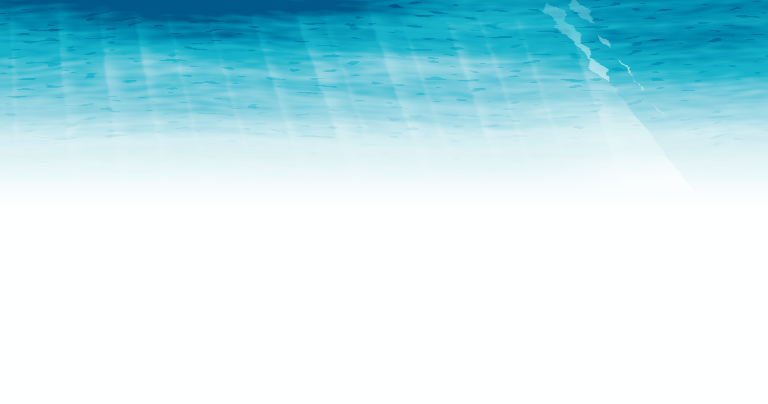
A Shadertoy shader for this background:

```glsl
#define DEEP vec3(0.00, 0.35, 0.54)
#define TEAL vec3(0.00, 0.56, 0.70)
#define CYAN vec3(0.09, 0.70, 0.79)
#define MIST vec3(0.52, 0.81, 0.87)
#define PALE vec3(0.80, 0.92, 0.94)
#define PAPER vec3(0.997, 1.00, 1.00)
#define STREAK_AMOUNT 0.11
#define DAB_AMOUNT 0.045
#define RAY_AMOUNT 0.05
#define RAY_COUNT 15
#define TEAR_START 0.71
#define TEAR_SLOPE 0.41

vec2 hashGradient(vec2 cell) {
    vec2 h = vec2(dot(cell, vec2(127.1, 311.7)), dot(cell, vec2(269.5, 183.3)));
    return 2.0 * fract(sin(h) * 43758.5) - 1.0;
}

float gradientNoise(vec2 p) {
    vec2 i = floor(p), f = fract(p);
    vec2 u = f * f * f * (f * (f * 6.0 - 15.0) + 10.0);
    vec2 o = vec2(1.0, 0.0);
    float a = dot(hashGradient(i), f);
    float b = dot(hashGradient(i + o.xy), f - o.xy);
    float c = dot(hashGradient(i + o.yx), f - o.yx);
    float d = dot(hashGradient(i + o.xx), f - o.xx);
    return mix(mix(a, b, u.x), mix(c, d, u.x), u.y);
}

float fbm(vec2 p) {
    float sum = 0.0, gain = 0.55;
    for (int i = 0; i < 4; i++) {
        sum += gain * gradientNoise(p);
        p = p * 2.03 + 17.3;
        gain *= 0.6;
    }
    return sum;
}

float blob(vec2 p, vec2 centre, vec2 radius) {
    vec2 q = (p - centre) / radius;
    return exp(-dot(q, q));
}

float ramp(float a, float b, float t) {
    return clamp((t - a) / (b - a), 0.0, 1.0);
}

// Paint colour from dense pigment (0) to bare paper (0.54)
vec3 washColour(float t) {
    vec3 c = mix(DEEP, TEAL, ramp(0.0, 0.07, t));
    c = mix(c, CYAN, ramp(0.07, 0.14, t));
    c = mix(c, MIST, ramp(0.155, 0.25, t));
    c = mix(c, PALE, ramp(0.25, 0.36, t));
    return mix(c, PAPER, smoothstep(0.31, 0.54, t));
}

// Leaning pale rays, crisp on the left and soft on the right
float rays(vec2 p) {
    float sum = 0.0;
    for (int i = 0; i < RAY_COUNT; i++) {
        float n = float(i);
        float h = fract(sin(n * 12.99 + 1.0) * 437.5);
        float x = p.x - 0.01 - 0.05 * n - 0.02 * h - min(0.02 + 0.025 * n, 0.18) * p.y;
        x += 0.004 * gradientNoise(vec2(n * 3.7, p.y * 40.0));
        float width = 0.008 + 0.03 * h * h;
        float beam = smoothstep(-0.004, 0.002, x) * smoothstep(width, 0.0, x);
        float patchy = 0.8 + 0.6 * gradientNoise(vec2(n * 7.3, p.y * 6.0));
        sum += beam * patchy * (0.4 + 0.6 * h);
    }
    return sum * smoothstep(0.0, 0.1, p.y);
}

void mainImage(out vec4 fragColor, in vec2 fragCoord) {
    // x runs rightward, y is the depth below the top edge
    vec2 p = fragCoord / iResolution.xy;
    p.y = 1.0 - p.y;
    float soft = 1.0 / iResolution.x;
    float fade = 1.0 - smoothstep(0.15, 0.5, p.y);

    // Broad pools of pigment
    float t = 0.03 + 0.96 * p.y;
    t -= 0.075 * blob(p, vec2(0.28, 0.0), vec2(0.18, 0.1));
    t += 0.07 * blob(p, vec2(0.64, 0.03), vec2(0.15, 0.09));
    t += 0.03 * blob(p, vec2(0.92, 0.0), vec2(0.2, 0.06));
    t -= 0.06 * blob(p, vec2(0.92, 0.13), vec2(0.16, 0.09));
    t += 0.07 * blob(p, vec2(0.54, 0.17), vec2(0.15, 0.03));
    t += 0.06 * blob(p, vec2(0.2, 0.14), vec2(0.07, 0.025));
    t -= 0.04 * blob(p, vec2(0.3, 0.24), vec2(0.25, 0.05));

    // Long brush streaks, short strokes and crisp dark dabs
    float bend = p.y + 0.015 * sin(p.x * 7.0) + 0.012 * gradientNoise(p * 9.0);
    t += STREAK_AMOUNT * fade * fbm(vec2(p.x * 2.2, bend * 26.0));
    t += DAB_AMOUNT * fade * gradientNoise(vec2(p.x * 32.0, bend * 85.0));
    float dab = gradientNoise(vec2(p.x * 38.0, bend * 110.0) + 5.0);
    t -= DAB_AMOUNT * fade * smoothstep(0.24, 0.32, dab);
    t += RAY_AMOUNT * fade * rays(p);

    // Pale wash that stops at the torn diagonal
    float tear = p.x - TEAR_START - TEAR_SLOPE * p.y;
    float jag = 0.016 * fbm(vec2(p.x * 30.0, p.y * 45.0));
    float inside = smoothstep(soft, -soft, tear + 0.4 * jag);
    t += 0.04 * inside * smoothstep(-0.22, 0.0, tear) * smoothstep(0.12, 0.3, p.y)
        * smoothstep(0.5, 0.44, p.y);
    vec3 colour = washColour(max(t, 0.0));

    // Broken bright rims along the tear
    for (int k = 0; k < 2; k++) {
        float n = float(k);
        float across = tear - 0.036 * n + jag;
        float thickness = 0.005 - 0.004 * n + 0.018 * gradientNoise(vec2(n * 5.7 + p.x * 9.0, p.y * 26.0));
        float rim = smoothstep(soft, -soft, abs(across) - thickness);
        rim *= smoothstep(0.24 + 0.06 * n, 0.2 + 0.06 * n, p.y);
        float strength = 0.3 + 0.45 * smoothstep(0.03, 0.2, p.y);
        colour = mix(colour, PALE, rim * strength);
    }

    fragColor = vec4(colour, 1.0);
}
```
